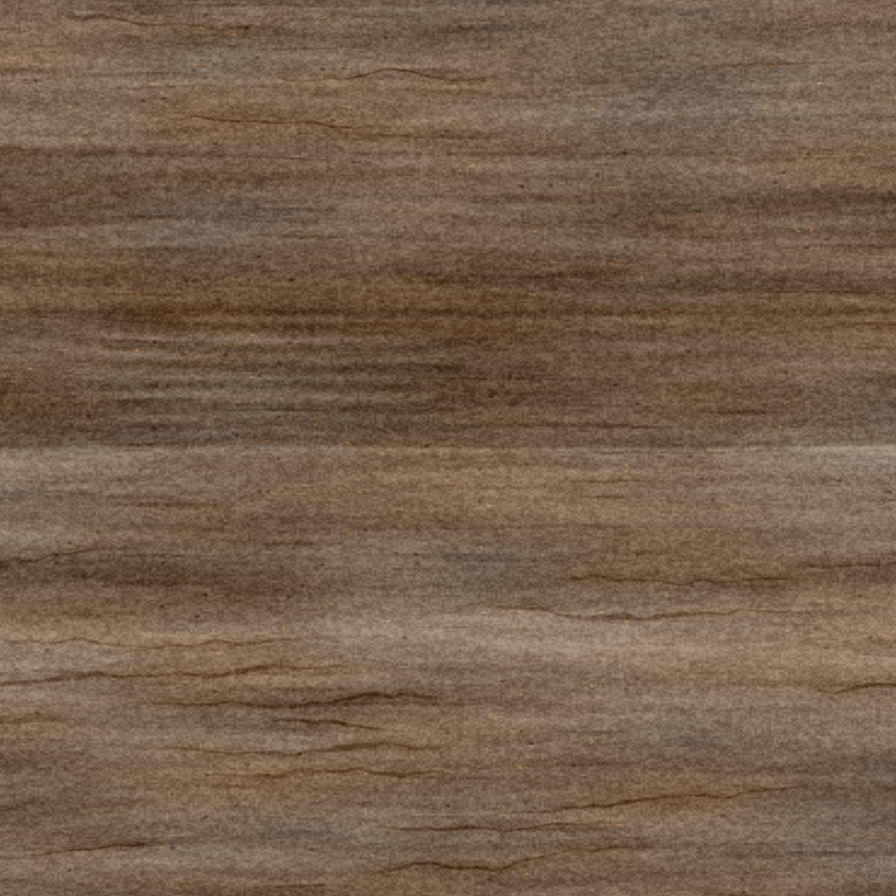
Write a WebGL 2 fragment shader that draws this texture.

```glsl
#version 300 es
precision highp float;
// Weathered brown timber with horizontal grain: broad tone bands, stretched
// noise streaks, a ribbed patch, wandering tapered cracks and fine pores.
// All tones are summed into one value that runs along a brown ramp.

#define BASE_TONE 0.555
#define BAND_GAIN 1.0
#define STREAK_GAIN 1.0
#define GRAIN_GAIN 1.0
#define RIB_COUNT 47.0
#define RIB_DEPTH 0.15
#define CRACK_COUNT 17
#define CRACK_DEPTH 0.42
#define WARMTH 0.020
#define DARK_WOOD vec3(0.31, 0.222, 0.15)
#define PALE_WOOD vec3(0.60, 0.518, 0.437)

uniform vec2 u_resolution;
out vec4 outColor;

float hash(vec2 p) {
    vec3 q = fract(vec3(p.xyx) * 0.1031);
    q += dot(q, q.yzx + 33.33);
    return fract((q.x + q.y) * q.z);
}

// Value noise from -1 to 1.
float noise(vec2 p) {
    vec2 cell = floor(p), f = fract(p);
    f = f * f * (3.0 - 2.0 * f);
    float low = mix(hash(cell), hash(cell + vec2(1, 0)), f.x);
    float high = mix(hash(cell + vec2(0, 1)), hash(cell + vec2(1, 1)), f.x);
    return 2.0 * mix(low, high, f.y) - 1.0;
}

float bump(float x, float center, float width) {
    float d = (x - center) / width;
    return exp(-d * d);
}

// Broad light and dark zones, with a sharp seam at mid height.
float bands(vec2 p) {
    float y = p.y + 0.012 * noise(p * vec2(3.0, 5.0) + 40.0);
    float seamY = p.y + 0.002 * noise(vec2(p.x * 9.0, 3.0));
    float belowSeam = 1.0 - smoothstep(0.498, 0.504, seamY);
    float tone = 0.26 * belowSeam * exp(-max(0.5 - seamY, 0.0) / 0.09);
    tone += 0.25 * bump(y, 0.275, 0.075) + 0.08 * bump(y, 0.91, 0.05);
    tone -= 0.28 * bump(y, 0.665, 0.05) + 0.20 * bump(y, 0.365, 0.025);
    tone -= 0.23 * bump(y, 0.55, 0.05) * (1.0 - belowSeam);
    tone -= 0.10 * bump(y, 0.77, 0.05) + 0.12 * bump(y, 0.0, 0.04);
    // Thin pale and dark edges beside the seams.
    tone += 0.12 * bump(seamY, 0.496, 0.004) + 0.16 * bump(seamY, 0.643, 0.006);
    tone -= 0.16 * bump(seamY, 0.651, 0.004);
    tone -= 0.20 * bump(seamY, 0.829, 0.003) * smoothstep(-0.3, 0.4, noise(vec2(p.x * 6.0, 8.0)));
    return tone;
}

float streaks(vec2 p) {
    p.y += 0.006 * noise(p * vec2(4.0, 12.0)) + 0.002 * noise(p * vec2(14.0, 30.0));
    float tone = 0.15 * noise(p * vec2(4.0, 9.0) + 7.0);
    tone += 0.14 * noise(p * vec2(3.0, 45.0) + 13.0);
    tone += 0.13 * noise(p * vec2(7.0, 105.0) + 29.0);
    tone += 0.10 * noise(p * vec2(22.0, 220.0) + 51.0);
    float hairline = smoothstep(0.55, 0.95, noise(p * vec2(6.0, 140.0) + 77.0));
    return tone - 0.22 * hairline;
}

// Regular ridges, strong in one patch and faint in the upper boards.
float ribs(vec2 p) {
    float left = 0.11 + 0.03 * noise(vec2(p.y * 40.0, 2.0));
    float right = 0.49 + 0.05 * noise(vec2(p.y * 25.0, 6.0));
    float patchMask = smoothstep(left - 0.02, left + 0.02, p.x)
        * (1.0 - smoothstep(right - 0.02, right + 0.02, p.x))
        * smoothstep(0.505, 0.52, p.y) * (1.0 - smoothstep(0.615, 0.635, p.y));
    float faint = 0.35 * smoothstep(0.62, 0.70, p.y) * (1.0 - smoothstep(0.78, 0.85, p.y));
    float wave = sin(6.2832 * RIB_COUNT * (p.y + 0.004 * noise(p * vec2(7.0, 16.0))));
    return wave * (patchMask + faint * (0.5 + 0.5 * noise(p * vec2(5.0, 20.0))));
}

// Tapered cracks: x is the dark core, y the soft brown stain around it.
vec2 cracks(vec2 p) {
    vec2 mark = vec2(0.0);
    for (int i = 0; i < CRACK_COUNT; i++) {
        float id = float(i);
        float rank = (id + hash(vec2(id, 3.0))) / float(CRACK_COUNT);
        float level = rank < 0.85 ? mix(0.02, 0.39, rank / 0.85) : mix(0.86, 0.98, (rank - 0.85) / 0.15);
        float x = fract(p.x - hash(vec2(id, 11.0)) + 0.5) - 0.5;
        float reach = mix(0.08, 0.30, hash(vec2(id, 19.0)));
        float path = level + x * 0.12 * (hash(vec2(id, 23.0)) - 0.35)
            + 0.008 * noise(vec2(x * 11.0, id * 7.0)) + 0.003 * noise(vec2(x * 45.0, id * 5.0));
        float taper = 1.0 - smoothstep(0.45, 1.0, abs(x) / reach);
        float swell = 0.5 + 0.5 * noise(vec2(x * 16.0, id * 9.0 + 4.0));
        float width = mix(0.0008, 0.0048, swell * swell * hash(vec2(id, 31.0)));
        float d = abs(p.y - path + 0.001 * noise(p * vec2(60.0, 180.0)));
        float core = (1.0 - smoothstep(width * 0.4, width + 0.0018, d)) * taper;
        mark = max(mark, vec2(core * (0.55 + 0.45 * swell), taper * exp(-d / 0.009)));
    }
    return mark;
}

// Scattered round pores, one candidate per cell.
float pores(vec2 p, float cells, float share) {
    vec2 cell = floor(p * cells);
    vec2 center = 0.3 + 0.4 * vec2(hash(cell + 5.0), hash(cell + 91.0));
    float d = length((fract(p * cells) - center) * vec2(0.7, 1.0));
    return step(1.0 - share, hash(cell + 37.0)) * (1.0 - smoothstep(0.08, 0.25, d));
}

void main() {
    vec2 p = gl_FragCoord.xy / u_resolution;
    vec2 crack = cracks(p);
    float grain = 0.15 * noise(p * vec2(150.0, 310.0)) + 0.19 * noise(p * vec2(370.0, 430.0) + 17.0);
    float tone = BASE_TONE + BAND_GAIN * bands(p) + STREAK_GAIN * streaks(p);
    tone += GRAIN_GAIN * grain + RIB_DEPTH * ribs(p);
    tone -= CRACK_DEPTH * crack.x + 0.12 * crack.y + 0.35 * pores(p, 85.0, 0.025);
    vec3 color = mix(DARK_WOOD, PALE_WOOD, clamp(tone, -0.2, 1.2));

    // Grey and rust drift, warmer in stains and in the dark boards.
    float warm = noise(p * vec2(4.0, 16.0) + 63.0) + 0.5 * noise(p * vec2(9.0, 60.0) + 21.0);
    warm += 0.7 * bump(p.y, 0.67, 0.06) + 0.8 * crack.y - 0.8 * abs(ribs(p)) - 0.1;
    color += WARMTH * warm * vec3(0.8, -0.1, -0.9);
    color += vec3(0.14, 0.07, 0.01) * pores(p + 0.37, 110.0, 0.012);
    outColor = vec4(color, 1.0);
}
```
